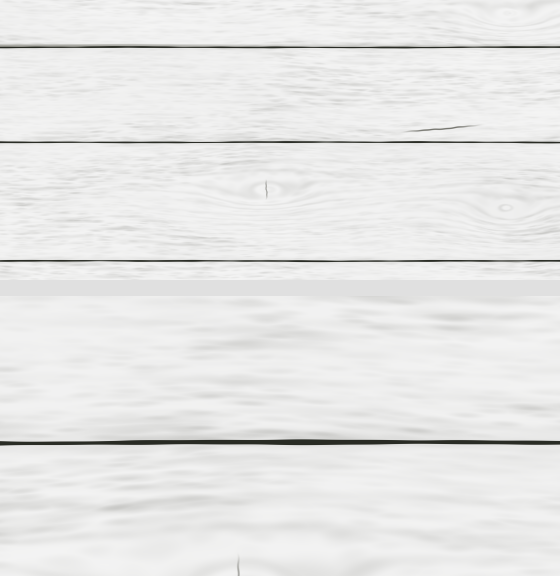
Top: the whole. Bottom: its middle third, enlarged.
Write a WebGL 1 fragment shader that draws this texture.

```glsl
precision highp float;
uniform vec2 u_resolution;

#define PAINT vec3(0.951, 0.951, 0.950)
#define GRAIN_TINT vec3(0.38, 0.38, 0.35)
#define GAP_COLOR vec3(0.10, 0.11, 0.08)
#define BEVEL_COLOR vec3(0.60, 0.60, 0.57)
#define GAP_HALF_WIDTH 0.0026
#define GRAIN_STRENGTH 0.30
#define RING_STRENGTH 0.10
#define RING_FREQUENCY 260.0

float hash(vec2 p) {
  return fract(sin(dot(p, vec2(41.3, 289.1))) * 4375.5);
}

float waves(float x, float seed) {
  return 0.5 * sin(x + seed) + 0.3 * sin(2.3 * x + 1.7 * seed)
       + 0.2 * sin(5.1 * x + 2.9 * seed);
}

// Cellular flecks, each cell with its own depth
float flecks(vec2 q) {
  vec2 cell = floor(q);
  float dark = 0.0;
  for (int j = -1; j <= 1; j++) {
    for (int i = -1; i <= 1; i++) {
      vec2 id = cell + vec2(float(i), float(j));
      vec2 seed = id + vec2(hash(id), hash(id + 7.7));
      float depth = hash(id + 3.1);
      float d = length(q - seed);
      dark = max(dark, depth * depth * (1.0 - smoothstep(0.05, 0.65, d)));
    }
  }
  return dark;
}

// Spreads the grain around a knot and closes it into rings
void addKnot(vec2 p, vec2 center, vec2 size, inout float grain, inout float ringed) {
  vec2 d = p - center;
  float r2 = dot(d / size, d / size);
  grain -= 0.55 * d.y * exp(-0.15 * r2);
  grain = mix(grain, center.y + sqrt(r2) * size.y, exp(-r2));
  ringed += exp(-0.16 * r2);
}

// Uneven board heights, counted from the bottom
float seamHeight(float i) {
  return 0.068 + 0.4665 * i - 0.0425 * i * i;
}

void main() {
  vec2 p = gl_FragCoord.xy / u_resolution.y;
  float px = 1.0 / u_resolution.y;

  // Seams between boards
  float board = 0.0, gap = 0.0, shade = 0.0, d = 0.0;
  for (int i = 0; i < 3; i++) {
    float n = float(i);
    d = p.y - seamHeight(n) - 0.0012 * waves(p.x * 4.0, n * 3.0);
    float halfWidth = GAP_HALF_WIDTH * (1.0 + 0.35 * waves(p.x * 13.0, n));
    gap = max(gap, 1.0 - smoothstep(halfWidth - 0.6 * px, halfWidth + 0.6 * px, abs(d)));
    shade = max(shade, exp(-abs(d) / 0.007));
    board += step(0.0, d);
  }
  // Worn lower edge of the top board, fading to the right
  float bevel = smoothstep(-px, px, d) * (1.0 - smoothstep(0.010 - px, 0.010 + px, d));
  bevel *= 0.25 + 0.55 * (1.0 - smoothstep(0.3, 1.1, p.x));

  // Grain height field
  float grain = p.y, ringed = 0.0;
  addKnot(p, vec2(0.95, 0.323), vec2(0.13, 0.052), grain, ringed);
  addKnot(p, vec2(1.81, 0.258), vec2(0.10, 0.050), grain, ringed);
  addKnot(p, vec2(1.82, 0.953), vec2(0.11, 0.045), grain, ringed);
  grain += 0.012 * waves(p.x * 2.2, board * 2.1) + 0.0015 * waves(p.x * 17.0, grain * 40.0);
  vec2 g = vec2(p.x, grain) + board * vec2(3.7, 1.3);

  // Pores in three sizes, thinned in patches of thicker paint
  float wear = waves(g.x * 3.0 + 2.0 * sin(g.y * 9.0), board) + 0.5 * sin(g.y * 31.0);
  wear = 0.35 + 0.65 * smoothstep(-0.5, 0.8, wear);
  float pores = 0.0;
  for (int i = 0; i < 3; i++) {
    float n = float(i);
    vec2 frequency = vec2(5.0 + 9.0 * n, 62.0 + 32.0 * n);
    pores += flecks(g * frequency + 19.0 * n) * (0.5 - 0.1 * n);
  }

  // Growth rings, strongest at the knots
  float rings = 0.5 + 0.5 * sin(grain * RING_FREQUENCY + 3.0 * waves(grain * 20.0 + p.x * 0.8, board));
  rings *= rings * rings * (0.2 + min(ringed, 1.0)) * (0.5 + 0.5 * wear);

  // Drying cracks: one long and slanted, one short in the main knot
  float crackLine = p.y - 0.526 - 0.09 * (p.x - 1.42) - 0.002 * waves(p.x * 30.0, 1.0);
  float crack = (1.0 - smoothstep(0.0, 0.0015 + px, abs(crackLine)))
              * smoothstep(1.42, 1.52, p.x) * (1.0 - smoothstep(1.62, 1.74, p.x));
  float split = abs(p.x - 0.951 - 0.003 * waves(p.y * 60.0, 2.0));
  crack = max(crack, 0.6 * (1.0 - smoothstep(0.0, 0.001 + px, split))
              * (1.0 - smoothstep(0.015, 0.04, abs(p.y - 0.323))));

  // Paint, grain and gaps together
  float dark = GRAIN_STRENGTH * pores * wear + RING_STRENGTH * rings + 0.12 * shade;
  vec3 color = PAINT + 0.008 * waves(p.x * 1.7 + p.y * 3.0, board);
  color = mix(color, GRAIN_TINT, clamp(dark, 0.0, 1.0));
  color = mix(color, BEVEL_COLOR, bevel);
  color = mix(color, GRAIN_TINT, 0.85 * crack);
  color = mix(color, GAP_COLOR, 0.92 * gap);
  gl_FragColor = vec4(color, 1.0);
}
```
